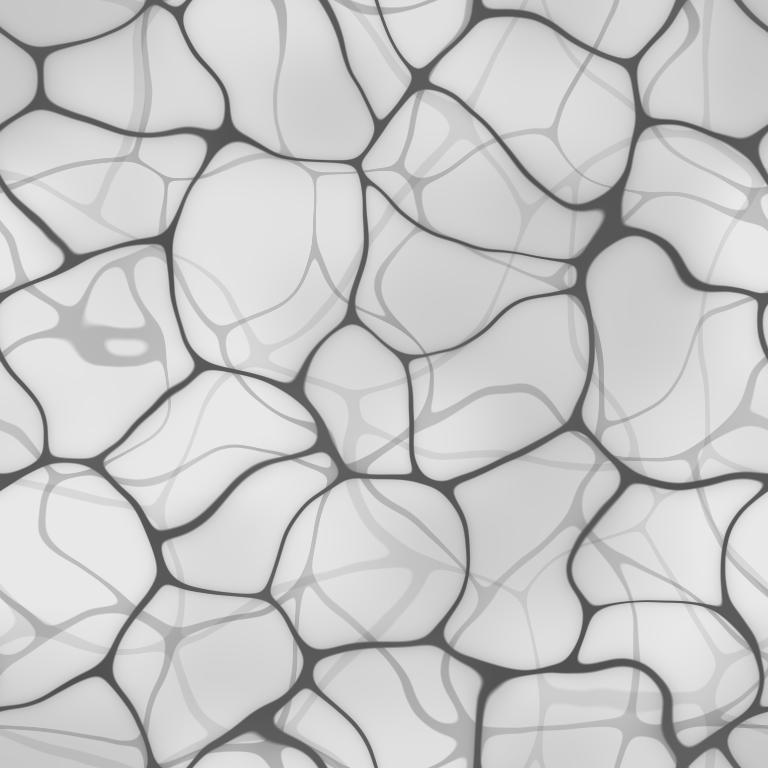
Give the GLSL for this texture, as a three.js fragment shader.

```glsl
// Cracked, translucent grey stone: dark thin veins over two fainter, curlier nets.
// Each net is a wrapping Voronoi diagram bent by noise; a smooth minimum of the
// distances to its borders swells the junctions. Cloudy noise shades the ground.

varying vec2 vUv;

vec2 hash2(vec2 p) {
  return fract(sin(vec2(dot(p, vec2(127.1, 311.7)), dot(p, vec2(269.5, 183.3)))) * 43758.5453);
}

// Grid cell wrapped to a whole number of repeats
vec2 wrapCell(vec2 cell, float count) {
  return floor(mod(cell + 0.5, count));
}

// Two independent channels of value noise that wrap at the canvas edge
vec2 noise2(vec2 uv, float count, float seed) {
  vec2 p = uv * count;
  vec2 i = floor(p);
  vec2 f = fract(p);
  f = f * f * f * (f * (f * 6.0 - 15.0) + 10.0);
  vec2 a = hash2(wrapCell(i, count) + seed);
  vec2 b = hash2(wrapCell(i + vec2(1.0, 0.0), count) + seed);
  vec2 c = hash2(wrapCell(i + vec2(0.0, 1.0), count) + seed);
  vec2 d = hash2(wrapCell(i + 1.0, count) + seed);
  return mix(mix(a, b, f.x), mix(c, d, f.x), f.y);
}

// Smoothed distance to the nearest Voronoi border, in canvas units
float borderDistance(vec2 uv, float count, float seed, float sharpness) {
  vec2 p = uv * count;
  vec2 cell = floor(p);
  vec2 f = fract(p);
  vec2 nearestOffset = vec2(0.0);
  vec2 nearest = vec2(8.0);

  for (int y = -1; y <= 1; y++) {
    for (int x = -1; x <= 1; x++) {
      vec2 offset = vec2(float(x), float(y));
      vec2 site = offset + 0.06 + 0.88 * hash2(wrapCell(cell + offset, count) + seed) - f;
      if (dot(site, site) < dot(nearest, nearest)) {
        nearest = site;
        nearestOffset = offset;
      }
    }
  }

  float sum = 0.000001;
  for (int y = -2; y <= 2; y++) {
    for (int x = -2; x <= 2; x++) {
      vec2 offset = nearestOffset + vec2(float(x), float(y));
      vec2 site = offset + 0.06 + 0.88 * hash2(wrapCell(cell + offset, count) + seed) - f;
      vec2 gap = site - nearest;
      if (dot(gap, gap) > 0.0001) {
        sum += exp(-sharpness * dot(0.5 * (site + nearest), normalize(gap)));
      }
    }
  }
  return -log(sum) / (sharpness * count);
}

float stroke(float dist, float halfWidth, float blur) {
  return 1.0 - smoothstep(halfWidth - blur, halfWidth + blur, dist);
}

void main() {
  vec2 uv = vUv;
  vec2 ripple = 0.005 * (noise2(uv, 24.0, 3.0) - 0.5);
  vec2 bend = noise2(uv, 7.0, 11.0) - 0.5;
  vec2 curlA = noise2(uv, 6.0, 29.0) - 0.5;
  vec2 curlB = noise2(uv, 5.0, 47.0) - 0.5;
  vec2 swell = noise2(uv, 9.0, 61.0);

  // Cloudy ground with broad shadows and smaller bright patches
  float broad = noise2(uv, 3.0, 73.0).x - 0.5;
  float patches = noise2(uv, 7.0, 89.0).x - 0.5;
  float tone = 0.868 + 0.16 * broad + 0.11 * patches;
  tone = min(tone, 0.91);

  // Two buried nets, the deeper one paler
  float deep = borderDistance(uv + 0.19 * curlB + ripple, 4.0, 101.0, 32.0);
  float middle = borderDistance(uv + 0.17 * curlA + 0.03 * bend + ripple, 5.0, 131.0, 30.0);
  tone *= 1.0 - 0.07 * stroke(deep, 0.003 + 0.004 * swell.y, 0.0012);
  tone *= 1.0 - (0.11 + 0.11 * swell.y) * stroke(middle, 0.002 + 0.004 * swell.x, 0.0012);

  // Dark surface veins with a soft shade beside them
  float vein = borderDistance(uv + 0.085 * bend + ripple, 5.0, 157.0, 26.0);
  float veinWidth = 0.0018 + 0.0034 * swell.x;
  tone -= 0.10 * exp(-max(vein - veinWidth, 0.0) / 0.007);
  float ink = 0.31 + 0.07 * swell.y;
  tone = mix(tone, ink, stroke(vein, veinWidth, 0.0016));

  gl_FragColor = vec4(vec3(tone), 1.0);
}
```
